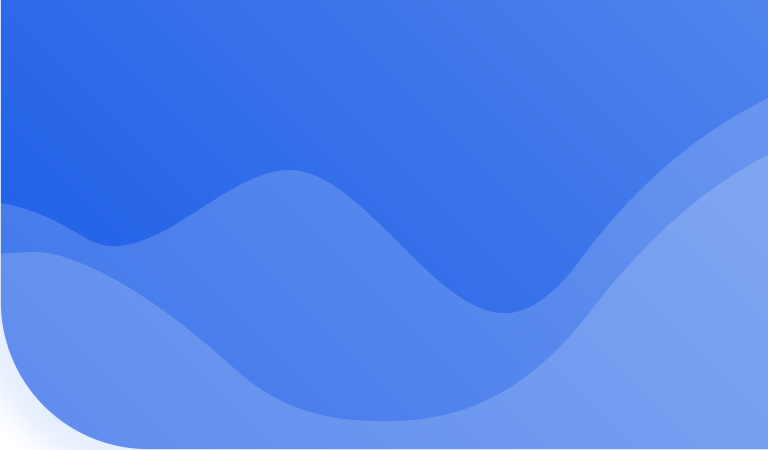
Reproduce this background procedurally as a WebGL 1 fragment shader.

```glsl
precision highp float;
// Blue diagonal gradient with two translucent waves and a rounded lower left corner.
uniform vec2 u_resolution;

// Cubic between two knots, each holding position x, height y and slope z
float span(float x, vec3 a, vec3 b) {
  float width = b.x - a.x;
  float t = clamp((x - a.x) / width, 0.0, 1.0);
  float s = 1.0 - t;
  return s * s * ((1.0 + 2.0 * t) * a.y + t * width * a.z)
       + t * t * ((1.0 + 2.0 * s) * b.y - s * width * b.z);
}

float upperWave(float x) {
  vec3 shoulder = vec3(0.178, 0.478, -0.62);
  vec3 dip = vec3(0.251, 0.453, 0.0);
  vec3 crest = vec3(0.644, 0.622, 0.0);
  vec3 valley = vec3(1.122, 0.304, 0.0);
  vec3 climb = vec3(1.289, 0.422, 1.35);
  if (x < shoulder.x) return span(x, vec3(0.0, 0.549, -0.15), shoulder);
  if (x < dip.x) return span(x, shoulder, dip);
  if (x < crest.x) return span(x, dip, crest);
  if (x < valley.x) return span(x, crest, valley);
  if (x < climb.x) return span(x, valley, climb);
  return span(x, climb, vec3(1.707, 0.782, 0.5));
}

float lowerWave(float x) {
  vec3 crest = vec3(0.078, 0.440, 0.0);
  vec3 shoulder = vec3(0.178, 0.416, -0.4);
  vec3 descent = vec3(0.522, 0.180, -0.9);
  vec3 valley = vec3(0.856, 0.064, 0.0);
  vec3 climb = vec3(1.311, 0.307, 1.3);
  if (x < crest.x) return span(x, vec3(0.0, 0.436, 0.06), crest);
  if (x < shoulder.x) return span(x, crest, shoulder);
  if (x < descent.x) return span(x, shoulder, descent);
  if (x < valley.x) return span(x, descent, valley);
  if (x < climb.x) return span(x, valley, climb);
  return span(x, climb, vec3(1.707, 0.656, 0.5));
}

// Soft coverage below a curve, using its slope to keep the edge width even
float below(float y, float height, float nextHeight, float pixel) {
  float slope = (nextHeight - height) / pixel;
  float dist = (height - y) / sqrt(1.0 + slope * slope);
  return clamp(dist / pixel + 0.5, 0.0, 1.0);
}

void main() {
  vec2 p = gl_FragCoord.xy / u_resolution.y;
  float pixel = 1.0 / u_resolution.y;

  // Diagonal base gradient, lighter to the upper right
  float diagonal = p.x + p.y - 1.0;
  vec3 color = vec3(0.175, 0.412, 0.912) + diagonal * vec3(0.082, 0.062, 0.008);

  // Stacked white veils
  float upper = below(p.y, upperWave(p.x), upperWave(p.x + pixel), pixel);
  float lower = below(p.y, lowerWave(p.x), lowerWave(p.x + pixel), pixel);
  color = mix(color, vec3(1.0), 0.165 * upper);
  color = mix(color, vec3(1.0), 0.165 * lower);

  // Rounded card corner over a pale page with a faint blue shadow
  float radius = 0.327;
  float outside = length(max(radius + 0.002 - p, 0.0)) - radius;
  vec3 page = mix(vec3(0.90, 0.935, 0.995), vec3(1.0), smoothstep(0.0, 0.12, outside));
  color = mix(color, page, clamp(outside / pixel + 0.5, 0.0, 1.0));

  gl_FragColor = vec4(color, 1.0);
}
```
